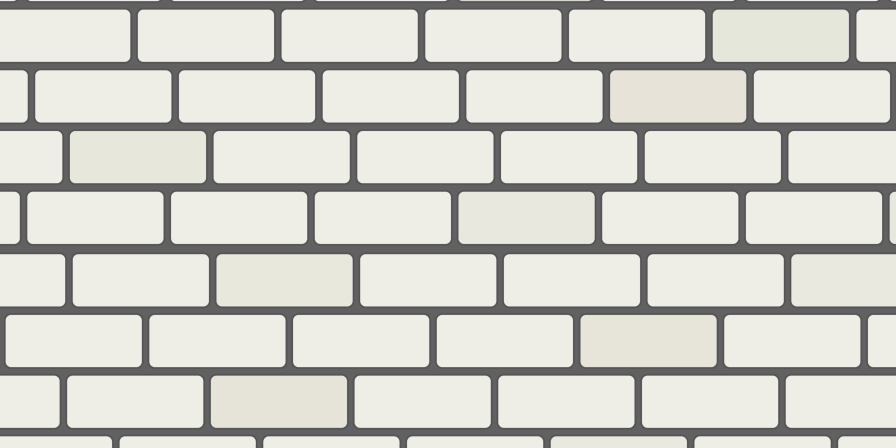
A Shadertoy shader for this pattern:

```glsl
// Pale glazed bricks in dark joints, each course shifted by its own amount.
// Each brick is a rounded-box distance in its cell; a hash picks the few
// tinted bricks. Lengths are fractions of the canvas height.

const vec2 PITCH = vec2(0.3208, 0.1355);       // brick plus joint
const vec2 BRICK_HALF = vec2(0.1520, 0.0583);  // half size of a brick
const float CORNER = 0.0125;                   // corner radius
const float FIRST_COURSE = 0.0120;             // top of first full course
const float WIDE_BED_AT = 0.5545;              // depth of the wider bed joint
const float WIDE_BED_EXTRA = 0.0040;           // its added thickness
const float TINT_GROUP = 5.0;                  // one tinted brick per group

const vec3 GLAZE = vec3(0.932, 0.930, 0.903);
const vec3 JOINT = vec3(0.380, 0.380, 0.380);
const vec3 JOINT_EDGE = vec3(0.330, 0.330, 0.337);

// Start of each course, as a fraction of a brick pitch
const int COURSES = 9;
const float SHIFT[COURSES] = float[COURSES](
    0.154, 0.933, 0.219, 0.460, 0.164, 0.480, 0.013, 0.441, 0.806);

// Cream, olive, sand, sage, grey
const int TINTS = 5;
const vec3 TINT[TINTS] = vec3[TINTS](
    vec3(0.905, 0.907, 0.860), vec3(0.895, 0.900, 0.850),
    vec3(0.890, 0.870, 0.825), vec3(0.825, 0.845, 0.790),
    vec3(0.825, 0.815, 0.785));

float hash(vec2 p) {
    vec3 q = fract(vec3(p.xyx) * vec3(0.1031, 0.1030, 0.0973));
    q += dot(q, q.yzx + 33.33);
    return fract((q.x + q.y) * q.z);
}

float roundedBox(vec2 p, vec2 halfSize, float radius) {
    vec2 q = abs(p) - halfSize + radius;
    return length(max(q, 0.0)) + min(max(q.x, q.y), 0.0) - radius;
}

vec3 brickColour(vec2 id) {
    float group = floor(id.x / TINT_GROUP);
    float place = id.x - group * TINT_GROUP;
    float chosen = floor(TINT_GROUP * hash(vec2(group, id.y) + 17.0));
    if (abs(place - chosen) > 0.5) return GLAZE;
    int kind = min(int(float(TINTS) * hash(id + 41.0)), TINTS - 1);
    return mix(GLAZE, TINT[kind], 0.6 + 0.4 * hash(id + 73.0));
}

void mainImage(out vec4 fragColor, in vec2 fragCoord) {
    vec2 uv = fragCoord / iResolution.y;
    float pixel = 1.0 / iResolution.y;

    // Depth from the top, held still across the extra bed thickness
    float depth = 1.0 - uv.y;
    depth -= clamp(depth - WIDE_BED_AT, 0.0, WIDE_BED_EXTRA);

    // Course and brick cell
    float v = (depth - FIRST_COURSE) / PITCH.y + 1.0;
    float course = floor(v);
    int shiftIndex = int(mod(course, float(COURSES)));
    float u = uv.x / PITCH.x - SHIFT[shiftIndex];
    vec2 id = vec2(floor(u), course);
    vec2 local = (fract(vec2(u, v)) - 0.5) * PITCH;

    // Joint, slightly darker beside the bricks
    float d = roundedBox(local, BRICK_HALF, CORNER);
    vec3 colour = mix(JOINT_EDGE, JOINT, smoothstep(0.002, 0.006, d));

    // Brick face with a smoothed edge
    float cover = 1.0 - smoothstep(-0.7 * pixel, 0.7 * pixel, d);
    colour = mix(colour, brickColour(id), cover);

    fragColor = vec4(colour, 1.0);
}
```
